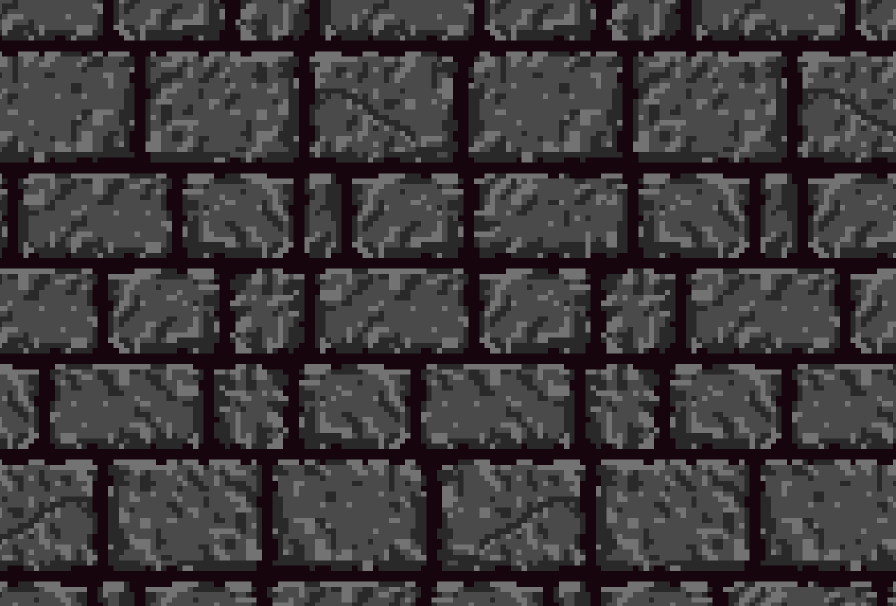
Reproduce this texture procedurally as a Shadertoy shader.

```glsl
// Dungeon wall of chunky, chipped stone blocks in staggered courses.
// Space is snapped to a coarse grid of cells; each cell takes one of four tones
// from its distance to the block's edges, plus noise relief for chips and cracks.

#define CELLS_ACROSS 169.0   // coarse cells across the canvas
#define GRID_SHIFT vec2(0.4, 0.68)
#define GAP 2.0              // mortar width in cells
#define TALL 23.0            // pitch of a tall course
#define LOW 18.0             // pitch of a low course
#define FIRST_TALL 9.0       // top of the first tall course
#define NIBBLE 0.70          // noise level above which edges crumble
#define CHIP_EDGE 0.17       // relief needed for a chip near the rim
#define CHIP_CORE 0.27       // relief needed for a chip in the middle

const vec3 MORTAR = vec3(0.09, 0.02, 0.05);
const vec3 SHADE  = vec3(0.16);
const vec3 STONE  = vec3(0.29);
const vec3 LIGHT  = vec3(0.45);

// Block pitches of each course, cycled along it, and where the cycle begins
const vec4 PITCHES[7] = vec4[7](
    vec4(23, 16, 31, 0), vec4(31, 30, 31, 0), vec4(31, 23, 9, 23),
    vec4(23, 16, 31, 0), vec4(31, 16, 23, 0), vec4(31, 31, 30, 0),
    vec4(31, 23, 9, 23));
const float STARTS[7] = float[7](21.0, 27.0, 3.0, 20.0, 9.0, 20.0, 50.0);

float hash(vec2 p) {
    vec3 v = fract(vec3(p.xyx) * 0.1031);
    v += dot(v, v.yzx + 33.33);
    return fract((v.x + v.y) * v.z);
}

float noise(vec2 p) {
    vec2 i = floor(p), f = fract(p);
    f = f * f * (3.0 - 2.0 * f);
    return mix(mix(hash(i), hash(i + vec2(1, 0)), f.x),
               mix(hash(i + vec2(0, 1)), hash(i + 1.0), f.x), f.y);
}

// Colour of cell q (from the top left) in a block of the given size
vec3 blockColour(vec2 q, vec2 size, float seed, bool cracked) {
    vec2 far = size - 1.0 - q;
    float side = min(q.x, far.x), cap = min(q.y, far.y), rim = min(side, cap);
    vec2 s = vec2(seed * 13.7, seed * 5.3);
    if (rim < 0.0) return MORTAR;

    // Rounded corners and crumbled edges
    float corner = side + cap;
    if (corner < 0.5 || (corner < 1.5 && hash(q + s) > 0.7)) return MORTAR;
    if (rim < 0.5 && noise(q * 0.5 + s) > NIBBLE) return MORTAR;

    // Lit top ledge, broken in places
    float ledge = noise(vec2(q.x * 0.28, 3.0) + s);
    if (q.y < 0.5) return ledge > 0.3 ? LIGHT : SHADE;
    if (q.y < 1.5 && ledge > 0.68) return LIGHT;

    // Glint in one lower corner
    if (q.x + far.y < 3.5 && q.x > 0.5 && hash(s) > 0.4) return LIGHT;

    // Shaded underside and flanks
    float under = 0.5 + 2.4 * noise(vec2(q.x * 0.25, 9.0) + s);
    float flankR = 0.2 + 2.4 * noise(vec2(17.0, q.y * 0.35) + s);
    float flankL = 1.9 * noise(vec2(29.0, q.y * 0.4) + s);
    bool shaded = far.y < under || far.x < flankR || q.x < flankL;

    // Long diagonal crack with a lit lower lip
    if (cracked) {
        vec2 c = q - size * vec2(0.42, 0.53);
        float d = c.y - 0.55 * c.x - 1.6 * (noise(vec2(q.x * 0.4, 5.0)) - 0.5);
        if (abs(c.x) < size.x * 0.27) {
            if (abs(d) < 0.7) return SHADE;
            if (d > 0.0 && d < 1.6 && hash(q + 4.0) > 0.35) return LIGHT;
        }
    }

    // Chips: diagonal relief of a noise field, denser toward the rim
    float relief = noise(q * 0.45 + s + 40.0) - noise((q + 1.0) * 0.45 + s + 40.0);
    float limit = mix(CHIP_EDGE, CHIP_CORE, smoothstep(1.0, 6.0, rim));
    if (relief > limit + (shaded ? 0.06 : 0.0)) return LIGHT;
    if (shaded || relief < -limit) return SHADE;
    return hash(q * 1.7 + s) > 0.985 ? LIGHT : STONE;
}

// Finds the course and block that own a cell
vec3 wall(vec2 cell) {
    float y = cell.y - FIRST_TALL, band = TALL + 3.0 * LOW;
    float group = floor(y / band);
    y -= group * band;
    float course = y < TALL ? 0.0 : 1.0 + floor((y - TALL) / LOW);
    bool tall = course < 0.5;
    if (!tall) y -= TALL + (course - 1.0) * LOW;
    int row = (int(1.0 + 4.0 * group + course) + 70) % 7;

    vec4 pitch = PITCHES[row];
    float cycle = dot(pitch, vec4(1));
    float x = cell.x - STARTS[row];
    float turn = floor(x / cycle);
    x -= turn * cycle;
    int slot = 0;
    while (slot < 3 && x >= pitch[slot]) x -= pitch[slot++];

    vec2 size = vec2(pitch[slot], tall ? TALL : LOW) - GAP;
    bool cracked = tall && pitch[slot] == 30.0;
    float seed = pitch[slot] + (tall ? 50.0 + (slot > 0 ? 7.0 : 0.0) : 0.0);
    // Some blocks are mirrored; the mixed courses alternate two long blocks
    bool mixedCourse = pitch.w > 0.0;
    if (mixedCourse && slot == 0) seed += 3.0 * mod(turn, 2.0);
    bool mirrored = tall ? row == 5 : row == 4 || (mixedCourse && slot == 1);
    if (mirrored && x < size.x) x = size.x - 1.0 - x;
    return blockColour(vec2(x, y), size, seed, cracked);
}

void mainImage(out vec4 fragColor, in vec2 fragCoord) {
    // Four samples per pixel smooth the cell borders
    vec3 sum = vec3(0);
    for (int i = 0; i < 4; i++) {
        vec2 p = fragCoord + vec2(i & 1, i >> 1) * 0.5 - 0.25;
        p.y = iResolution.y - p.y;
        sum += wall(floor(p * CELLS_ACROSS / iResolution.x - GRID_SHIFT));
    }
    fragColor = vec4(sum / 4.0, 1.0);
}
```
